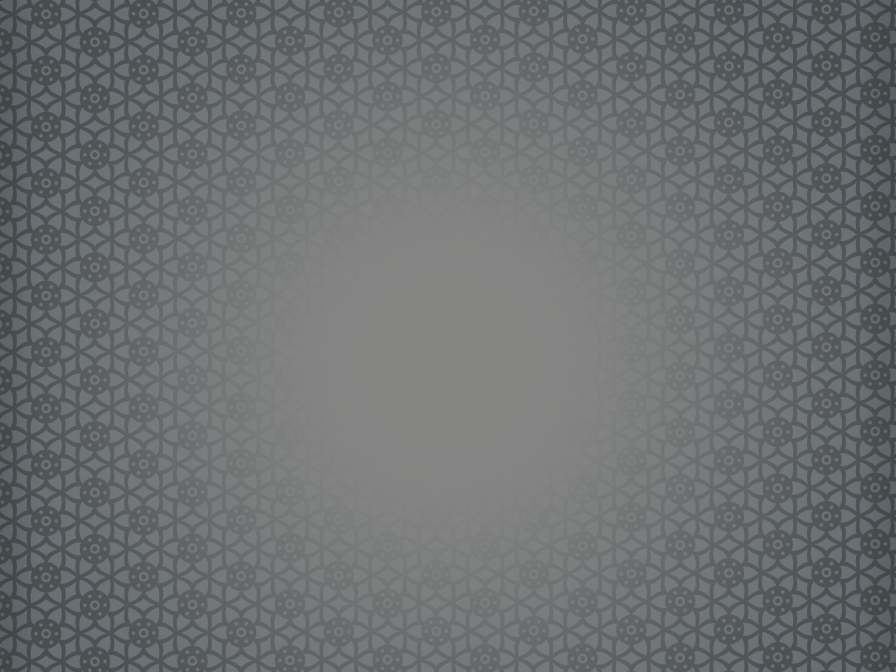
Reproduce this background procedurally as a WebGL 1 fragment shader.

```glsl
precision highp float;
// Grey vignette with a lattice of six-petal flowers that fades out toward the middle.

uniform vec2 u_resolution;

#define SPACING 0.0838                  // distance between flowers, in canvas heights
#define ANCHOR vec2(-0.598, 0.395)      // centre of one flower
#define SKEW 0.0063                     // slight rise of the rows to the right
#define GLOW_CENTER vec2(0.0, -0.04)
#define GLOW_COLOR vec3(0.522, 0.522, 0.518)
#define RIM_COLOR vec3(0.395, 0.425, 0.440)
#define INK_DEPTH 0.29                  // how far the pattern darkens the ground
#define PETAL_WIDTH 0.155               // sizes below are in flower spacings
#define RIBBON 0.040

const float PI = 3.14159265;
const float PETAL_LENGTH = 0.57735;     // reaches the corner of the hexagonal cell

// Offset from the nearest point of a triangular lattice with unit spacing.
vec2 hexCell(vec2 p) {
    vec2 period = vec2(sqrt(3.0), 1.0);
    vec2 a = mod(p + 0.5 * period, period) - 0.5 * period;
    vec2 b = mod(p, period) - 0.5 * period;
    return dot(a, a) < dot(b, b) ? a : b;
}

// Coverage of a shape from its signed distance.
float fill(float dist, float blur) {
    return 1.0 - smoothstep(-blur, blur, dist);
}

// Ink coverage of one flower: ribbon petals, solid heart and light dots.
float flower(vec2 p, float blur) {
    float radius = length(p);
    float angle = radius > 0.0 ? atan(p.y, p.x) : 0.0;
    angle = mod(angle + PI / 6.0, PI / 3.0) - PI / 6.0;
    vec2 q = radius * vec2(cos(angle), abs(sin(angle)));

    float along = clamp(q.x / PETAL_LENGTH, 0.0, 1.0);
    float petal = q.y - PETAL_WIDTH * sin(PI * along);
    float outline = abs(petal) - RIBBON;
    float heart = max(petal, radius - 0.27);
    float ink = fill(min(outline, heart), blur);

    float dots = length(q - vec2(0.18, 0.0)) - 0.032;
    float ring = abs(radius - 0.065) - 0.022;
    return ink * (1.0 - fill(min(dots, ring), blur));
}

void main() {
    vec2 p = (gl_FragCoord.xy - 0.5 * u_resolution) / u_resolution.y;
    float glowDist = length(p - GLOW_CENTER);

    // Ground: soft glow, with darker left and right borders
    vec3 color = mix(GLOW_COLOR, RIM_COLOR, smoothstep(0.08, 0.85, glowDist));
    float sideDist = 0.5 * u_resolution.x / u_resolution.y - abs(p.x);
    color *= 1.0 - 0.10 * (1.0 - smoothstep(0.0, 0.07, sideDist));

    // Flower lattice, stronger away from the glow
    vec2 grid = p - ANCHOR;
    grid.y -= SKEW * grid.x;
    float blur = 0.8 / (u_resolution.y * SPACING);
    float ink = flower(hexCell(grid / SPACING), blur);
    color *= 1.0 - INK_DEPTH * ink * smoothstep(0.15, 0.75, glowDist);

    gl_FragColor = vec4(color, 1.0);
}
```
